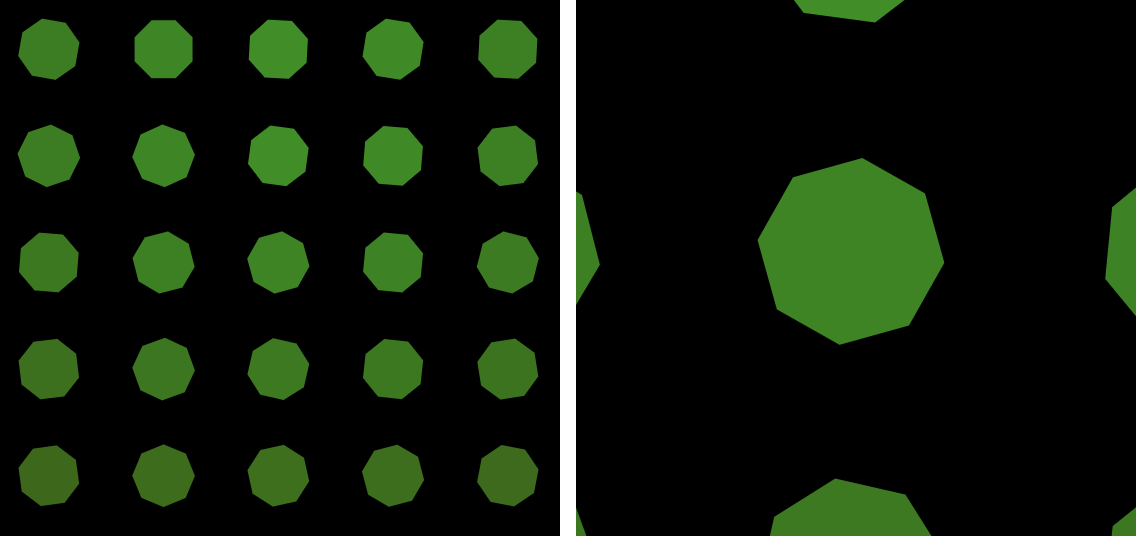
Left: the whole. Right: its middle third, enlarged.
This pattern is drawn by a Shadertoy shader. Its source:

```glsl
// A five by five grid of flat green octagons on black, each turned by a random angle.
// Every cell takes one tone from a light centred near the top, fading with distance;
// the octagon is a distance function folded into a single wedge.

const vec2  GRID       = vec2(5.0, 5.0);          // columns, rows
const vec2  FIRST      = vec2(0.0872, 0.0879);    // top left centre, in canvas widths
const vec2  PITCH      = vec2(0.2049, 0.1904);    // spacing, in canvas widths
const float RADIUS     = 0.0560;                  // centre to corner, in canvas widths
const float SIDES      = 8.0;
const vec2  LIGHT_CELL = vec2(2.2, 0.5);          // light position, in cells from the top left
const float LIGHT_FADE = 4.4;                     // cells from brightest to dullest
const vec3  BRIGHT     = vec3(0.259, 0.580, 0.165);
const vec3  MIDDLE     = vec3(0.235, 0.488, 0.133);
const vec3  DULL       = vec3(0.239, 0.396, 0.102);
const vec3  BACKGROUND = vec3(0.0);
const float TAU        = 6.2831853;

float hash(vec2 p) {
    vec3 q = fract(vec3(p.xyx) * 0.1031);
    q += dot(q, q.yzx + 33.33);
    return fract((q.x + q.y) * q.z);
}

// Signed distance to the sides of a regular polygon, turned by an angle
float polygon(vec2 p, float turn) {
    float wedge = TAU / SIDES;
    float a = mod(atan(p.y, p.x) - turn, wedge) - 0.5 * wedge;
    return length(p) * cos(a) - RADIUS * cos(0.5 * wedge);
}

// Three-stop ramp from the light outwards
vec3 cellTone(vec2 cell) {
    float t = 2.0 * clamp(distance(cell, LIGHT_CELL) / LIGHT_FADE, 0.0, 1.0);
    return t < 1.0 ? mix(BRIGHT, MIDDLE, t) : mix(MIDDLE, DULL, t - 1.0);
}

void mainImage(out vec4 fragColor, in vec2 fragCoord) {
    // Canvas widths, measured down from the top left
    vec2 p = vec2(fragCoord.x, iResolution.y - fragCoord.y) / iResolution.x;
    float pixel = 1.0 / iResolution.x;

    // Nearest cell and position relative to its centre
    vec2 cell = clamp(floor((p - FIRST) / PITCH + 0.5), vec2(0.0), GRID - 1.0);
    vec2 local = p - FIRST - cell * PITCH;

    // Random turn, then an edge smoothed over one pixel
    float turn = hash(cell + 7.0) * TAU / SIDES;
    float cover = clamp(0.5 - polygon(local, turn) / pixel, 0.0, 1.0);

    fragColor = vec4(mix(BACKGROUND, cellTone(cell), cover), 1.0);
}
```
